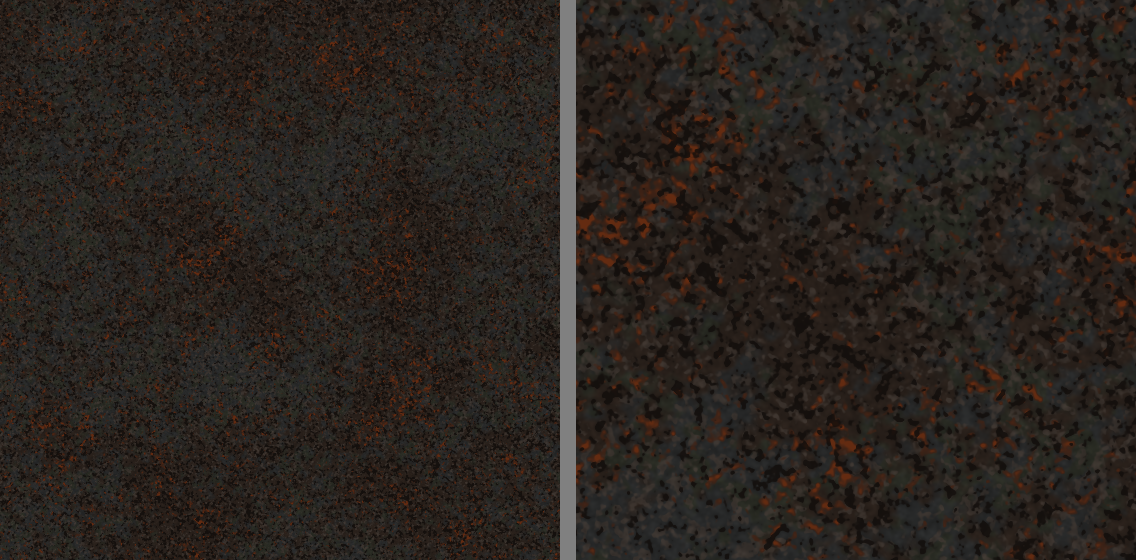
Left, the full canvas; right, a detail of the centre.
Write a Shadertoy shader that draws this texture.

```glsl
// Dark weathered metal: steel, moss and brown patina in faint cloudy patches,
// eaten by fine black pits and flecked with clustered orange rust.
// Every layer is thresholded fractal value noise on an integer hash.

const vec3 STEEL = vec3(0.144, 0.148, 0.149);
const vec3 MOSS  = vec3(0.148, 0.155, 0.126);
const vec3 BROWN = vec3(0.148, 0.116, 0.096);
const vec3 PIT   = vec3(0.070, 0.053, 0.044);
const vec3 DUST  = vec3(0.222, 0.192, 0.172);
const vec3 RUST  = vec3(0.255, 0.132, 0.078);
const vec3 EMBER = vec3(0.440, 0.180, 0.060);

// Feature frequencies, in cells per canvas height
const float PATCH_FREQ = 7.0;
const float CLUSTER_FREQ = 17.0;
const float MOTTLE_FREQ = 75.0;
const float FLECK_FREQ = 190.0;
const float GRAIN_FREQ = 260.0;

const float GRAIN_CONTRAST = 0.52;
const float PATCH_CONTRAST = 0.12;

float hash(ivec2 cell, uint seed) {
    uvec2 q = uvec2(cell);
    uint h = q.x * 1597u + q.y * 51749u + seed * 7919u;
    h = (h ^ (h >> 16)) * 73244475u;
    h = (h ^ (h >> 15)) * 40503u + q.y * 3571u;
    h = (h ^ (h >> 16)) * 73244475u;
    h ^= h >> 16;
    return float(h & 65535u) / 65535.0;
}

float valueNoise(vec2 p, uint seed) {
    ivec2 cell = ivec2(floor(p));
    vec2 f = fract(p);
    f = f * f * (3.0 - 2.0 * f);
    float bottom = mix(hash(cell, seed), hash(cell + ivec2(1, 0), seed), f.x);
    float top = mix(hash(cell + ivec2(0, 1), seed), hash(cell + ivec2(1, 1), seed), f.x);
    return mix(bottom, top, f.y);
}

// Fractal sum normalised to 0..1; each octave is turned to hide the lattice
float fbm(vec2 p, int octaves, uint seed) {
    const mat2 TURN = mat2(0.8, 0.6, -0.6, 0.8);
    float sum = 0.0, weight = 0.5, total = 0.0;
    for (int i = 0; i < octaves; i++) {
        p = TURN * p + 17.3;
        sum += weight * valueNoise(p, seed + uint(i));
        total += weight;
        weight *= 0.5;
        p *= 2.0;
    }
    return sum / total;
}

void mainImage(out vec4 fragColor, in vec2 fragCoord) {
    vec2 uv = fragCoord / iResolution.y;

    // Noise layers, from broad to fine
    float cloud = fbm(uv * PATCH_FREQ, 5, 11u) - 0.5;
    float cluster = fbm(uv * CLUSTER_FREQ, 4, 23u) - 0.5;
    float mottle = fbm(uv * MOTTLE_FREQ, 3, 37u) - 0.5;
    float tint = fbm(uv * MOTTLE_FREQ, 3, 41u);
    float fleck = fbm(uv * FLECK_FREQ, 2, 53u);
    float grain = fbm(uv * GRAIN_FREQ, 2, 71u);
    float dustGrain = fbm(uv * GRAIN_FREQ, 2, 89u);

    // Patina: steel and moss where the clouds are high, brown elsewhere
    vec3 slate = mix(STEEL, MOSS, smoothstep(0.46, 0.64, tint));
    float slateAmount = smoothstep(-0.11, 0.16, 0.75 * cloud + 0.85 * mottle);
    vec3 color = mix(BROWN, slate, slateAmount);

    // Pale dust scattered grain by grain
    float dust = smoothstep(0.53, 0.77, dustGrain + 0.12 * cloud);
    color = mix(color, DUST, 0.78 * dust);

    // Tonal grain and faint broad shading
    color *= 1.0 + GRAIN_CONTRAST * (grain - 0.5) + PATCH_CONTRAST * cloud;

    // Rust flecks gather in loose clusters, with a few glowing cores
    float rustField = fleck + 0.5 * cluster - 0.15 * cloud;
    color = mix(color, RUST, 0.85 * smoothstep(0.66, 0.81, rustField));
    color = mix(color, EMBER, 0.75 * smoothstep(0.79, 0.95, rustField));

    // Black pits, slightly denser in the brown patches
    float pitField = grain + 0.17 * cloud + 0.28 * mottle;
    color = mix(color, PIT, 0.82 * smoothstep(0.40, 0.26, pitField));

    fragColor = vec4(color, 1.0);
}
```
